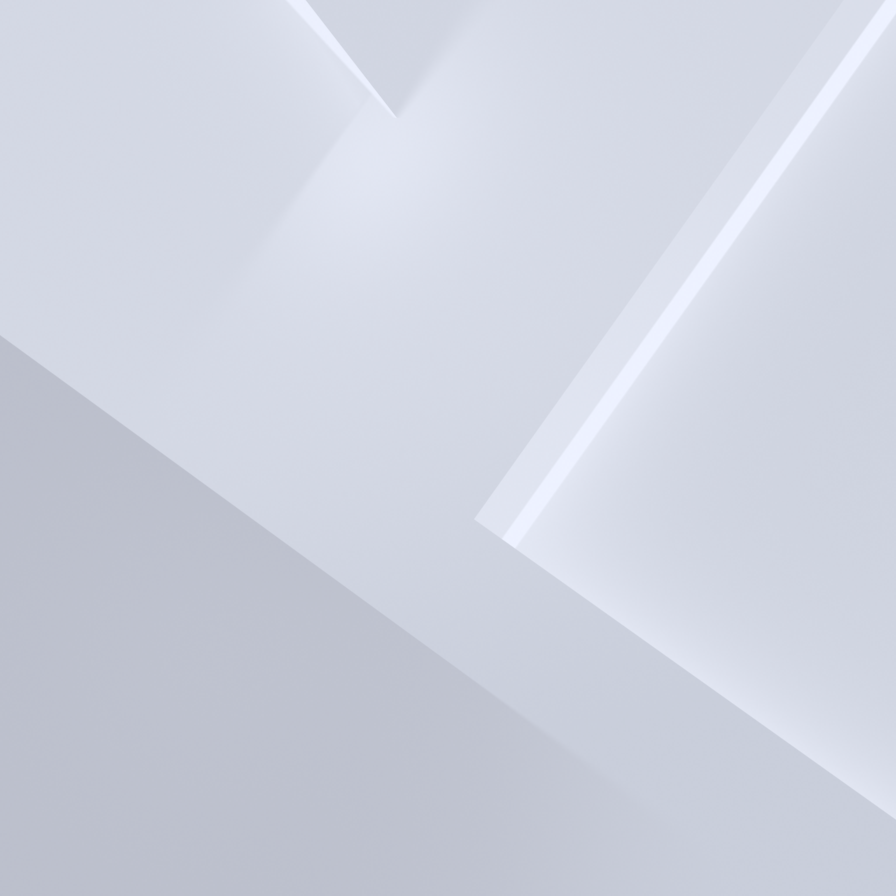
A WebGL 2 fragment shader for this background:

```glsl
#version 300 es
precision highp float;
// Pale folded-paper background: a raised panel with a bright rim, a shaded
// lower corner and a small notch with a glow beneath its tip. Planes are
// signed distances to lines; light is built from soft exponential falloffs.
uniform vec2 u_resolution;
out vec4 fragColor;

// Layout, in canvas units
const vec2 PANEL_CORNER = vec2(0.529, 0.4205);
const vec2 PANEL_UP = vec2(0.580, 0.8146);
const vec2 PANEL_ALONG = vec2(0.8146, -0.580);
const float RIM_START = 0.038;
const float RIM_END = 0.0565;
const vec2 SHADE_START = vec2(0.0, 0.626);
const vec2 SHADE_DIR = vec2(0.808, -0.589);
const vec2 NOTCH_TIP = vec2(0.4427, 0.8685);
const vec2 SLIVER_TOP = vec2(0.341, 1.0);
const vec2 SLIVER_OUTER_TOP = vec2(0.322, 1.0);
const vec2 FOLD_TOP = vec2(0.402, 0.880);
const vec2 GLOW_CENTER = vec2(0.422, 0.835);

// Colours
const vec3 BASE = vec3(0.828, 0.846, 0.893);
const vec3 LOW_BASE = vec3(0.787, 0.807, 0.857);
const vec3 SHADE = vec3(0.736, 0.751, 0.800);
const vec3 SHADE_LIGHT = vec3(0.768, 0.784, 0.832);
const vec3 NOTCH = vec3(0.818, 0.836, 0.884);
const vec3 PANEL = vec3(0.809, 0.828, 0.875);
const vec3 GLOW = vec3(0.890, 0.907, 0.955);
const vec3 RIM = vec3(0.930, 0.947, 1.0);
const float GRAIN = 0.004;

// Signed distance to a line, positive on the left of its direction
float lineSide(vec2 p, vec2 origin, vec2 dir) {
    vec2 d = normalize(dir);
    return dot(p - origin, vec2(-d.y, d.x));
}

float segmentDistance(vec2 p, vec2 a, vec2 b) {
    vec2 ab = b - a;
    return length(p - a - ab * clamp(dot(p - a, ab) / dot(ab, ab), 0.0, 1.0));
}

float edge(float d, float softness) {
    return smoothstep(-softness, softness, d);
}

float hash(vec2 p) {
    vec3 q = fract(p.xyx * 0.1031);
    q += dot(q, q.yzx + 33.33);
    return fract((q.x + q.y) * q.z);
}

vec3 backPlane(vec2 p, float aa) {
    vec3 color = mix(LOW_BASE, BASE, smoothstep(0.10, 0.62, p.y + 0.25 * (0.5 - p.x)));

    // Fold: the right side catches light below the notch tip
    float fold = -lineSide(p, FOLD_TOP, PANEL_UP);
    float foldSoft = 0.004 + 0.03 * smoothstep(0.85, 0.5, p.y);
    float rightSide = edge(fold, foldSoft);
    vec2 q = p - GLOW_CENTER;
    vec2 local = vec2(dot(q, PANEL_ALONG), dot(q, PANEL_UP));
    float spot = exp(-dot(local * local, vec2(90.0, 45.0)));
    float wide = exp(-dot(q, q) * 14.0);
    color = mix(color, GLOW, rightSide * (0.65 * spot + 0.28 * wide));

    // Glow left of the sliver
    float leftGlow = exp(-segmentDistance(p, SLIVER_OUTER_TOP, FOLD_TOP) / 0.055);
    color = mix(color, GLOW, (1.0 - rightSide) * 0.7 * leftGlow);

    // Notch facet, dissolving on its right border
    float inner = lineSide(p, SLIVER_TOP, NOTCH_TIP - SLIVER_TOP);
    float outer = lineSide(p, SLIVER_OUTER_TOP, NOTCH_TIP - SLIVER_OUTER_TOP);
    float right = lineSide(p, NOTCH_TIP, PANEL_UP);
    float above = edge(p.y - NOTCH_TIP.y, aa);
    float facet = edge(inner, aa) * edge(right, 0.006 + 0.12 * max(p.y - NOTCH_TIP.y, 0.0));
    color = mix(color, NOTCH, facet * above);
    float sliver = edge(outer + 0.002, 2.0 * aa) * edge(-inner, aa) * above;
    return mix(color, RIM, 0.9 * sliver);
}

vec3 shadePlane(vec2 p, vec3 back, float aa) {
    float d = -lineSide(p, SHADE_START, SHADE_DIR);
    vec3 color = mix(SHADE, SHADE_LIGHT, smoothstep(0.25, 0.85, p.x));
    color = mix(color, SHADE_LIGHT, 0.35 * exp(-dot(p - vec2(0.24, 0.27), p - vec2(0.24, 0.27)) * 25.0));
    float fade = smoothstep(0.86, 0.52, p.x);
    return mix(back, color, edge(d, aa + 0.015 * smoothstep(0.5, 0.85, p.x)) * fade);
}

vec3 panelPlane(vec2 p, vec3 back, float aa) {
    float across = dot(p - PANEL_CORNER, PANEL_ALONG);
    float up = dot(p - PANEL_CORNER, PANEL_UP);
    // Glow gathers along the rim and the lower border
    float rimGlow = exp(-max(across - RIM_END, 0.0) / 0.055) * mix(1.0, 0.72, smoothstep(0.0, 0.6, up));
    float borderGlow = 0.92 * exp(-max(up, 0.0) / 0.058);
    float light = 1.0 - (1.0 - rimGlow) * (1.0 - borderGlow);
    vec3 inside = mix(PANEL, GLOW, light);
    vec3 bevel = mix(GLOW, BASE, 0.2 + 0.4 * smoothstep(0.1, 0.7, up));
    vec3 color = mix(bevel, inside, edge(across - RIM_END, aa));
    float rim = edge(across - RIM_START, 1.5 * aa) * edge(RIM_END - across, 1.5 * aa);
    color = mix(color, RIM, rim);
    return mix(back, color, edge(across, aa) * edge(up, aa));
}

void main() {
    vec2 p = gl_FragCoord.xy / u_resolution;
    float aa = 0.9 / min(u_resolution.x, u_resolution.y);
    vec3 color = backPlane(p, aa);
    color = shadePlane(p, color, aa);
    color = panelPlane(p, color, aa);
    color += GRAIN * (hash(floor(p * 512.0)) - 0.5);
    fragColor = vec4(color, 1.0);
}
```
